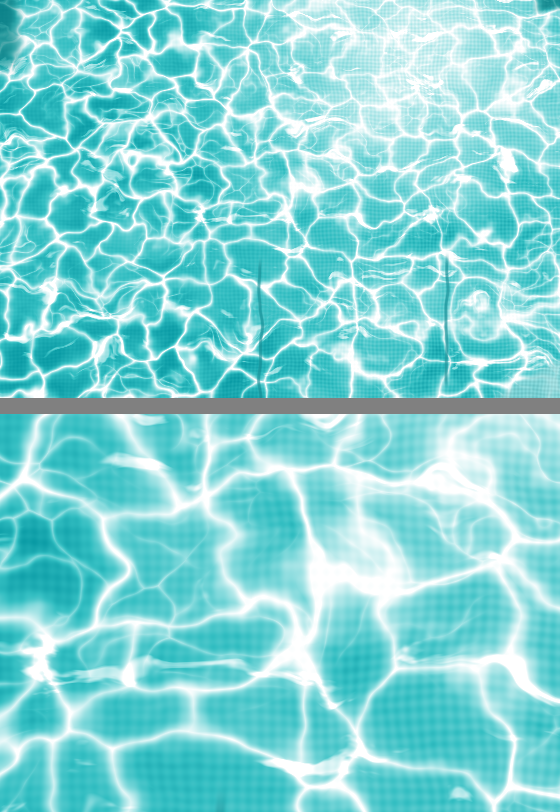
Top, the full canvas; bottom, a detail of the centre.
This texture is drawn by a Shadertoy shader. Its source:

```glsl
// Sunlit swimming pool: a net of bright caustics over turquoise mosaic, with glare at the upper right.

vec2 hash2(vec2 p) {
    return fract(sin(vec2(dot(p, vec2(127.1, 311.7)), dot(p, vec2(269.5, 183.3)))) * 43758.5453);
}

float noise(vec2 p) {
    vec2 i = floor(p), f = fract(p);
    f = f * f * (3.0 - 2.0 * f);
    return mix(mix(hash2(i).x, hash2(i + vec2(1, 0)).x, f.x),
               mix(hash2(i + vec2(0, 1)).x, hash2(i + vec2(1, 1)).x, f.x), f.y);
}

float fbm(vec2 p) {
    float sum = 0.0, amp = 0.5;
    for (int i = 0; i < 4; i++) {
        sum += amp * noise(p);
        p = mat2(1.6, 1.2, -1.2, 1.6) * p + 7.3;
        amp *= 0.5;
    }
    return sum / 0.9375;
}

vec2 wobble(vec2 p) {
    return vec2(noise(p), noise(p + 41.7)) - 0.5;
}

// Gaps from the nearest cell centre to the second (x) and third (y) nearest
vec2 cellGaps(vec2 p) {
    vec2 cell = floor(p);
    vec3 near = vec3(9.0);
    for (int y = -1; y <= 1; y++)
    for (int x = -1; x <= 1; x++) {
        vec2 id = cell + vec2(x, y);
        float d = length(id + 0.06 + 0.88 * hash2(id) - p);
        if (d < near.x) near = vec3(d, near.xy);
        else if (d < near.y) near = vec3(near.x, d, near.y);
        else near.z = min(near.z, d);
    }
    return near.yz - near.x;
}

// Bright filaments with a soft halo and hot junctions
float caustics(vec2 p, float width) {
    vec2 gap = cellGaps(p);
    float filament = exp(-pow(gap.x / width, 1.4));
    float halo = exp(-gap.x * 4.5);
    float knot = exp(-gap.y * 5.5);
    return 0.68 * filament + 0.2 * halo + 0.4 * knot;
}

vec3 waterRamp(float light) {
    vec3 c = mix(vec3(0.03, 0.60, 0.64), vec3(0.20, 0.745, 0.76), clamp(light / 0.22, 0.0, 1.0));
    c = mix(c, vec3(0.47, 0.84, 0.85), clamp((light - 0.22) / 0.25, 0.0, 1.0));
    return mix(c, vec3(1.0), clamp((light - 0.47) / 0.53, 0.0, 1.0));
}

// Thin dark joint in the pool floor
float seam(vec2 p, float x, float bottom, float top) {
    float bend = 0.012 * (noise(vec2(p.y * 22.0, x * 9.0)) - 0.5);
    float ends = smoothstep(bottom - 0.03, bottom, p.y) * (1.0 - smoothstep(top - 0.04, top, p.y));
    return ends * (1.0 - smoothstep(0.0015, 0.006, abs(p.x - x + bend)));
}

void mainImage(out vec4 fragColor, in vec2 fragCoord) {
    vec2 p = fragCoord / iResolution.y;

    // Slight perspective, then ripples that bend the net
    vec2 q = vec2((p.x - 0.7) * (1.0 + 0.2 * p.y), p.y * (1.05 + 0.2 * p.y)) * 10.0 + 30.0;
    vec2 ripple = wobble(q * 0.8) * 0.9 + wobble(q * 2.1) * 0.38 + wobble(q * 5.0) * 0.12;
    vec2 w = q + ripple;

    // Broad light: haze to the right and glare at the upper right
    float patches = fbm(q * 0.55 + 3.0);
    vec2 g = (p - vec2(1.03, 0.87)) / vec2(0.40, 0.36);
    float glare = exp(-dot(g, g));
    float haze = smoothstep(0.3, 1.05, p.x);
    float light = 0.07 + 0.15 * haze + 0.50 * glare + 0.42 * (patches - 0.5);
    light += 0.20 * (1.0 - smoothstep(0.0, 0.2, length((p - vec2(0.1, 0.88)) * vec2(1.4, 1.0))));
    light += 0.16 * (fbm(w * vec2(1.6, 2.6)) - 0.5);
    light = max(light, 0.02);

    // Coarse net, and a finer broken net in the busy patches
    float net = caustics(w, 0.07 + 0.12 * noise(q * 0.9 + 11.0));
    net *= 0.72 + 0.5 * noise(q * 1.3 + 5.0);
    float busy = smoothstep(0.42, 0.68, fbm(q * 0.7 + 17.0));
    float fine = caustics(w * vec2(1.7, 2.1) + 1.3 * wobble(q * 1.5 + 9.0), 0.12);
    light += (1.0 - light) * min(net, 1.0);
    light += (1.0 - light) * 0.55 * busy * fine;

    // Stretched glints
    float glint = fbm(w * vec2(1.3, 3.4) + 60.0);
    light += 0.45 * smoothstep(0.64, 0.78, glint);

    // Small mosaic tiles seen through the ripples
    vec2 t = (p + 0.012 * ripple) * 6.2832 * 105.0;
    float tiles = 0.5 * (sin(t.x) + sin(t.y));
    light += tiles * (0.025 + 0.07 * max(haze * 0.7, glare)) * (1.0 - 0.5 * net);

    // Shaded pool rim in the top corners
    vec2 edge = p + 0.03 * ripple;
    float rim = (1.0 - smoothstep(0.02, 0.06, edge.x)) * smoothstep(0.80, 0.88, edge.y);
    rim = max(rim, smoothstep(1.32, 1.36, edge.x) * smoothstep(0.965, 0.99, edge.y));
    light = mix(light, light * 0.35, rim);

    vec3 col = waterRamp(clamp(light, 0.0, 1.0));
    col *= 1.0 - 0.18 * rim;

    // Floor joints
    float joint = max(seam(p, 0.655, 0.0, 0.36), seam(p, 1.125, 0.05, 0.37));
    col = mix(col, vec3(0.08, 0.55, 0.58), 0.65 * joint);

    // Pale step in the lower right corner
    float ledge = smoothstep(-0.012, 0.012, (edge.x - 1.265) * 0.7 - edge.y);
    vec3 stone = vec3(0.53, 0.83, 0.84) + 0.05 * tiles + 0.12 * (patches - 0.5);
    col = mix(col, stone, 0.8 * ledge);

    fragColor = vec4(col, 1.0);
}
```
